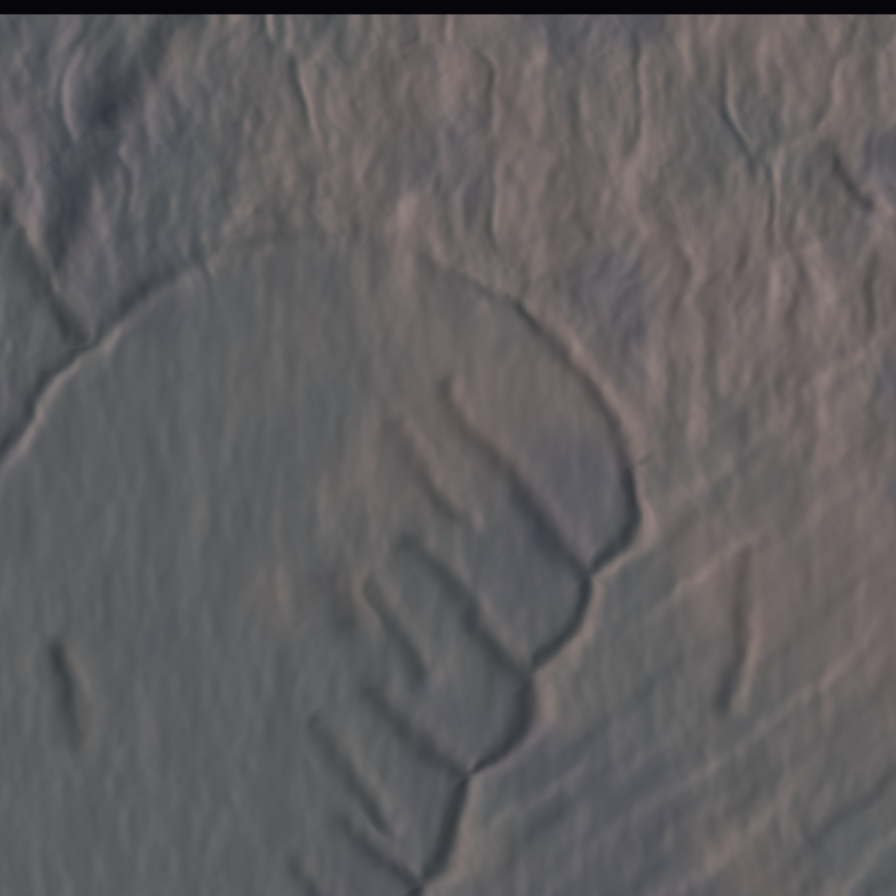
A WebGL 2 fragment shader for this texture:

```glsl
#version 300 es
precision highp float;
uniform vec2 u_resolution;
out vec4 fragColor;

const float PI = 3.14159;
const vec2 ARCH_CENTER = vec2(0.36, 0.348);
const float ARCH_RADIUS = 0.377;
const vec2 SEAM_TOP = vec2(0.73, 0.5);
const vec2 SEAM_ALONG = vec2(-0.475, -0.88);
const vec2 SEAM_ACROSS = vec2(0.88, -0.475);
const float SEAM_START = 0.03;
const float LOBE_LENGTH = 0.13;

float hash(vec2 p) {
    return fract(sin(dot(p, vec2(127.1, 311.7))) * 43758.5453);
}

float noise(vec2 p) {
    vec2 i = floor(p), f = fract(p);
    f = f * f * f * (f * (f * 6.0 - 15.0) + 10.0);
    return mix(mix(hash(i), hash(i + vec2(1, 0)), f.x),
               mix(hash(i + vec2(0, 1)), hash(i + vec2(1, 1)), f.x), f.y);
}

float fbm(vec2 p) {
    float sum = 0.0, gain = 0.5;
    for (int i = 0; i < 4; i++) {
        sum += gain * noise(p);
        p = mat2(1.6, 1.2, -1.2, 1.6) * p + 7.3;
        gain *= 0.45;
    }
    return sum;
}

float furrow(float distance, float width) {
    return -exp(-distance * distance / (width * width));
}

// Furrow along a segment, growing deeper from a to b
float cut(vec2 p, vec2 a, vec2 b, float width) {
    vec2 ab = b - a;
    float t = clamp(dot(p - a, ab) / dot(ab, ab), 0.0, 1.0);
    return furrow(length(p - a - ab * t), width) * mix(0.65, 1.0, t);
}

vec2 seamCoords(vec2 p) {
    return vec2(dot(p - SEAM_TOP, SEAM_ALONG), dot(p - SEAM_TOP, SEAM_ACROSS));
}

vec2 bend(vec2 p) {
    return p + 0.038 * (vec2(fbm(p * 11.0), fbm(p * 11.0 + 31.0)) - 0.45);
}

// Scalloped seam with a fan of furrows between its lobes
float lobes(vec2 p) {
    vec2 s = seamCoords(p);
    float bulge = (0.031 - 0.025 * s.x) * abs(sin(PI * (s.x - SEAM_START) / LOBE_LENGTH));
    float depth = furrow(s.y - bulge, 0.014) * smoothstep(0.0, 0.05, s.x);
    for (int i = 1; i < 5; i++) {
        float k = float(i);
        float u = SEAM_START + LOBE_LENGTH * k;
        float reach = 0.27 - 0.045 * k;
        vec2 tip = vec2(u - reach * (0.62 - 0.12 * k), -reach);
        depth = min(depth, cut(s, tip, vec2(u, 0.0), 0.016));
        vec2 inner = tip + vec2(0.07, -0.03);
        depth = min(depth, 0.7 * cut(s, inner, inner + vec2(0.05, 0.1), 0.015));
    }
    return depth;
}

float arch(vec2 p) {
    vec2 q = p - ARCH_CENTER;
    float sides = mix(0.3, 0.75, smoothstep(0.08, 0.25, abs(q.x)));
    return furrow(length(q) - ARCH_RADIUS, 0.012) * sides * smoothstep(0.04, 0.14, q.y);
}

float creases(vec2 p) {
    float depth = cut(p, vec2(0.0, 0.77), vec2(0.09, 0.63), 0.016);
    depth = min(depth, cut(p, vec2(0.23, 0.99), vec2(0.13, 0.87), 0.022));
    depth = min(depth, 0.8 * cut(p, vec2(0.13, 0.87), vec2(0.06, 0.68), 0.02));
    depth = min(depth, cut(p, vec2(0.09, 0.19), vec2(0.08, 0.27), 0.018));
    depth = min(depth, 0.8 * cut(p, vec2(0.37, 0.36), vec2(0.39, 0.3), 0.022));
    depth = min(depth, 0.9 * cut(p, vec2(0.94, 0.83), vec2(0.98, 0.77), 0.014));
    return min(depth, 0.7 * cut(p, vec2(0.84, 0.37), vec2(0.81, 0.22), 0.014));
}

float relief(vec2 p) {
    vec2 q = bend(p);
    float radius = length(p - ARCH_CENTER) - ARCH_RADIUS;
    float rough = smoothstep(-0.08, 0.08, radius) * smoothstep(0.4, 0.65, p.y);
    float right = smoothstep(0.0, 0.08, seamCoords(p).y);
    float h = 0.015 * min(min(lobes(q), arch(q)), creases(q));
    h += mix(0.012, 0.033, rough) * fbm(q * vec2(21.0, 12.0));
    // Winding wrinkles, slanted strokes and fine upright grain
    h += 0.0045 * rough * furrow(noise(q * vec2(19.0, 9.0) + 5.0) - 0.5, 0.12);
    vec2 slant = vec2(dot(q, vec2(0.62, -0.78)), dot(q, vec2(0.78, 0.62)));
    h += 0.011 * right * noise(slant * vec2(36.0, 6.0));
    return h + 0.0016 * noise(p * vec2(85.0, 26.0));
}

void main() {
    vec2 p = gl_FragCoord.xy / u_resolution;
    vec2 s = seamCoords(p);
    vec2 lightStep = vec2(0.004, -0.0006);
    float slope = (relief(p + lightStep) - relief(p - lightStep)) / (2.0 * length(lightStep));
    float shade = clamp(slope, -0.9, 1.0);
    // Cool lower left, warm upper right, blue in the hollows
    float cloud = fbm(p * 6.0 + 3.0) - 0.45;
    float warmth = smoothstep(0.25, 0.8, p.x * 0.5 + p.y * 0.4 + cloud * 0.9 + shade * 0.15);
    vec3 color = mix(vec3(0.358, 0.368, 0.376), vec3(0.436, 0.402, 0.398), warmth);
    float hollow = exp(-pow((s.y + 0.06) / 0.06, 2.0)) * smoothstep(0.0, 0.06, s.x)
        * smoothstep(0.32, 0.15, s.x);
    hollow += exp(-dot(p - vec2(0.09, 0.86), p - vec2(0.09, 0.86)) / 0.007);
    hollow += smoothstep(0.06, 0.25, fbm(p * 6.0 + 40.0) - 0.45) * 0.8;
    color = mix(color, vec3(0.33, 0.335, 0.375), 0.65 * min(hollow, 1.0));
    color += shade * mix(vec3(0.1, 0.095, 0.09), vec3(0.15, 0.118, 0.105), step(0.0, shade));
    vec2 q = bend(p);
    color += 0.06 * min(min(lobes(q), arch(q) * 0.6), creases(q));
    float edge = 1.0 / u_resolution.y;
    float border = smoothstep(0.984 - edge, 0.984 + edge, p.y);
    fragColor = vec4(mix(color, vec3(0.025, 0.018, 0.035), border), 1.0);
}
```
